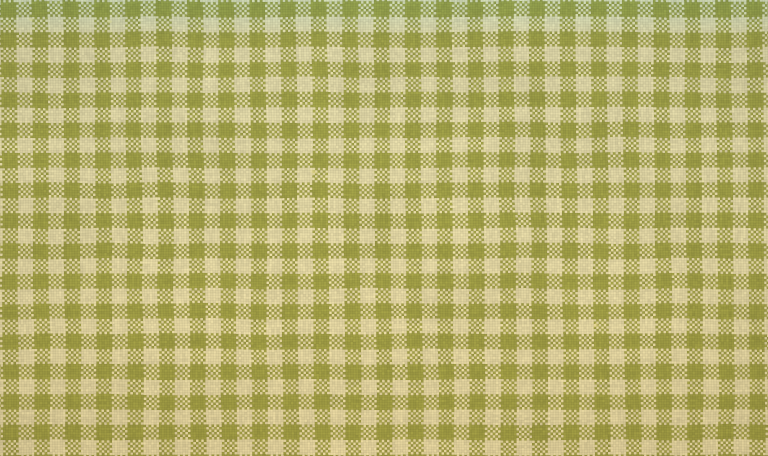
A Shadertoy shader for this texture:

```glsl
#define REPEATS vec2(24.7, 15.1)
#define PHASE vec2(0.07, 0.54)
#define THREADS 12.0
#define SHEAR 0.1
#define GREEN vec3(0.600, 0.592, 0.262)
#define CREAM vec3(0.850, 0.802, 0.612)
#define RELIEF 0.16
#define THREAD_WEAR 0.07
#define FLECK_COUNT 4
#define SAMPLES 4

float hash(vec2 p) {
    p = fract(p * vec2(0.1031, 0.1137));
    p += dot(p, p.yx + 33.33);
    return fract((p.x + p.y) * p.x * 97.3);
}

float noise(vec2 p) {
    vec2 i = floor(p), f = fract(p);
    f = f * f * (3.0 - 2.0 * f);
    return mix(mix(hash(i), hash(i + vec2(1, 0)), f.x),
               mix(hash(i + vec2(0, 1)), hash(i + vec2(1, 1)), f.x), f.y);
}

// Plain weave: warp and weft alternate on top, each dyed in half-repeat bands
vec3 gingham(vec2 uv) {
    vec2 p = uv * REPEATS - PHASE;
    p.x += SHEAR * (uv.y - 0.5);
    p += 0.06 * (vec2(noise(p * 0.6 + 7.0), noise(p * 0.6 + 41.0)) - 0.5);

    vec2 t = p * THREADS;
    vec2 cell = floor(t);
    vec2 f = fract(t) - 0.5;
    bool warpOnTop = mod(cell.x + cell.y, 2.0) < 1.0;

    // Position within the band, across and along the visible thread
    float band = fract((warpOnTop ? cell.x + 0.5 : cell.y + 0.5) / THREADS);
    float across = warpOnTop ? f.x : f.y;
    float along = warpOnTop ? f.y : f.x;
    vec3 color = band < 0.5 ? GREEN : CREAM;

    // Rounded yarn, dipping where it passes under its neighbour
    float height = 1.0 - 2.2 * across * across - 1.4 * along * along;
    color *= 1.0 + RELIEF * (height - 0.7);

    // Uneven yarn: whole-thread tone, slow streaks and single-stitch variation
    vec2 yarn = warpOnTop ? vec2(cell.x + 50.0, 3.0) : vec2(cell.y + 50.0, 91.0);
    float streak = noise(vec2(yarn.x * 3.7 + yarn.y, (warpOnTop ? p.y : p.x) * 1.5 + 9.0));
    float wear = 0.5 * hash(yarn) + 0.8 * streak + 0.9 * hash(cell + 80.0) - 1.1;
    return color * (1.0 + THREAD_WEAR * wear);
}

// Small pale slubs caught in the cloth
float flecks(vec2 uv, float aspect) {
    float amount = 0.0;
    for (int i = 0; i < FLECK_COUNT; i++) {
        float k = float(i);
        vec2 center = fract(vec2(0.143, 0.952) + k * vec2(0.6325, 0.3350));
        vec2 d = (uv - center) * vec2(aspect, 1.0);
        float size = mix(0.004, 0.008, hash(vec2(k, 17.0)));
        float rough = 0.6 + 0.8 * noise(uv * 300.0);
        amount += 0.65 * (1.0 - smoothstep(0.3, 1.0, length(d * vec2(0.8, 1.2)) / (size * rough)));
    }
    return min(amount, 1.0);
}

void mainImage(out vec4 fragColor, in vec2 fragCoord) {
    vec2 uv = fragCoord / iResolution.xy;
    float aspect = iResolution.x / iResolution.y;

    // Average the weave over the pixel footprint
    vec3 color = vec3(0.0);
    for (int j = 0; j < SAMPLES; j++)
        for (int i = 0; i < SAMPLES; i++) {
            vec2 offset = (vec2(i, j) + 0.5) / float(SAMPLES) - 0.5;
            color += gingham((fragCoord + 1.15 * offset) / iResolution.xy);
        }
    color /= float(SAMPLES * SAMPLES);

    color = mix(color, vec3(0.90, 0.84, 0.56), flecks(uv, aspect));

    // Cooler light along the top, warmer below, softly darker corners
    color *= mix(vec3(1.01, 0.99, 0.96), vec3(0.98, 1.01, 1.04), uv.y);
    color *= mix(vec3(1.0), vec3(0.95, 1.02, 1.08), smoothstep(0.9, 1.0, uv.y));
    vec2 fromCenter = uv - 0.5;
    color *= 1.02 - 0.14 * dot(fromCenter, fromCenter);
    color *= 0.985 + 0.03 * noise(uv * vec2(aspect, 1.0) * 6.0);

    fragColor = vec4(clamp(color, 0.0, 1.0), 1.0);
}
```
